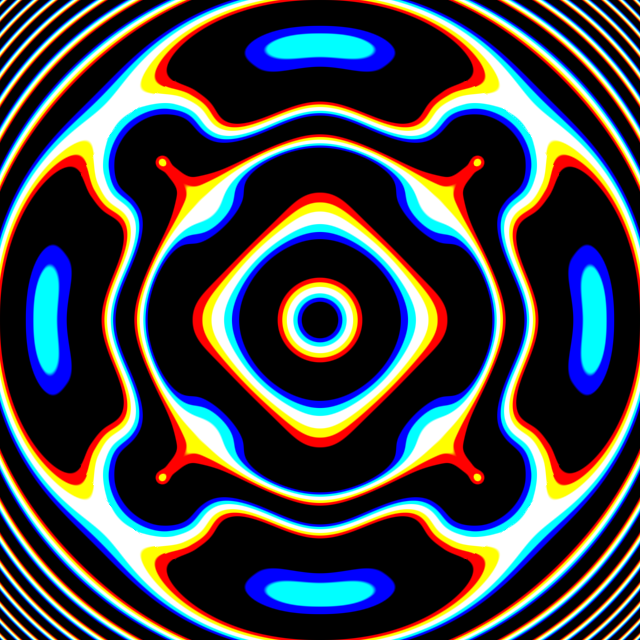
A WebGL 2 fragment shader for this background:

```glsl
#version 300 es
precision highp float;
// Psychedelic four-fold contour rings in shifted red, green and blue bands
uniform vec2 u_resolution;
out vec4 fragColor;

// Height along the axis (x) and along the diagonal (y), at even radii
const vec2 PROFILE[16] = vec2[16](
    vec2(-0.36), vec2(0.035), vec2(0.40), vec2(0.72, 0.74),
    vec2(0.99, 1.025), vec2(1.20, 1.40), vec2(1.38, 1.77), vec2(1.53, 2.08),
    vec2(1.62, 2.22), vec2(2.27, 2.35), vec2(2.86, 2.47), vec2(3.48, 2.50),
    vec2(3.83, 2.60), vec2(4.06, 2.87), vec2(4.12, 3.13), vec2(3.92, 3.185));

// Cubic blend of the inner profile, falling away as a parabola outside
vec2 radialProfile(float r) {
    if (r > 0.875) {
        vec2 fromCrest = r - vec2(0.857, 0.917);
        return vec2(4.13, 3.2) - 33.5 * fromCrest * fromCrest;
    }
    float s = r * 16.0;
    int i = min(int(s), 13);
    float t = s - float(i);
    vec2 a = PROFILE[abs(i - 1)], b = PROFILE[i];
    vec2 c = PROFILE[i + 1], d = PROFILE[i + 2];
    return b + 0.5 * t * (c - a + t * (2.0 * a - 5.0 * b + 4.0 * c - d
        + t * (3.0 * (b - c) + d - a)));
}

float bell(float x, float width) {
    x /= width;
    return exp(-x * x);
}

float heightField(vec2 p) {
    float r = max(length(p), 1e-4);
    float sin2 = 2.0 * p.x * p.y / (r * r);
    float diagonal = clamp(sin2 * sin2, 0.0, 1.0);

    // Blend from the axes to the diagonals
    vec2 h = radialProfile(r);
    float sharpness = 1.0 + 0.5 * smoothstep(0.3, 0.6, r);
    float height = mix(h.x, h.y, pow(diagonal, sharpness));

    // Eight-fold swell that bends the square ring
    height += 0.45 * bell(r - 0.664, 0.117) * 4.0 * diagonal * (1.0 - diagonal);

    // Narrow tails with a dot at each diagonal
    vec2 q = abs(p);
    float across = (q.x - q.y) * 0.7071;
    float along = (q.x + q.y) * 0.7071;
    height -= bell(across, 0.0234)
        * (0.1 * bell(along - 0.638, 0.057) + 0.16 * bell(along - 0.70, 0.021));
    return height;
}

void main() {
    vec2 p = (2.0 * gl_FragCoord.xy - u_resolution)
        / min(u_resolution.x, u_resolution.y);
    float height = heightField(p);

    // One band per unit of height, delayed for each channel
    vec3 center = vec3(0.30, 0.22, 0.14);
    vec3 offset = abs(fract(height - center + 0.5) - 0.5);
    float soft = max(0.75 * fwidth(height), 0.008);
    vec3 color = 1.0 - smoothstep(-soft, soft, offset - 0.14);
    fragColor = vec4(color, 1.0);
}
```
